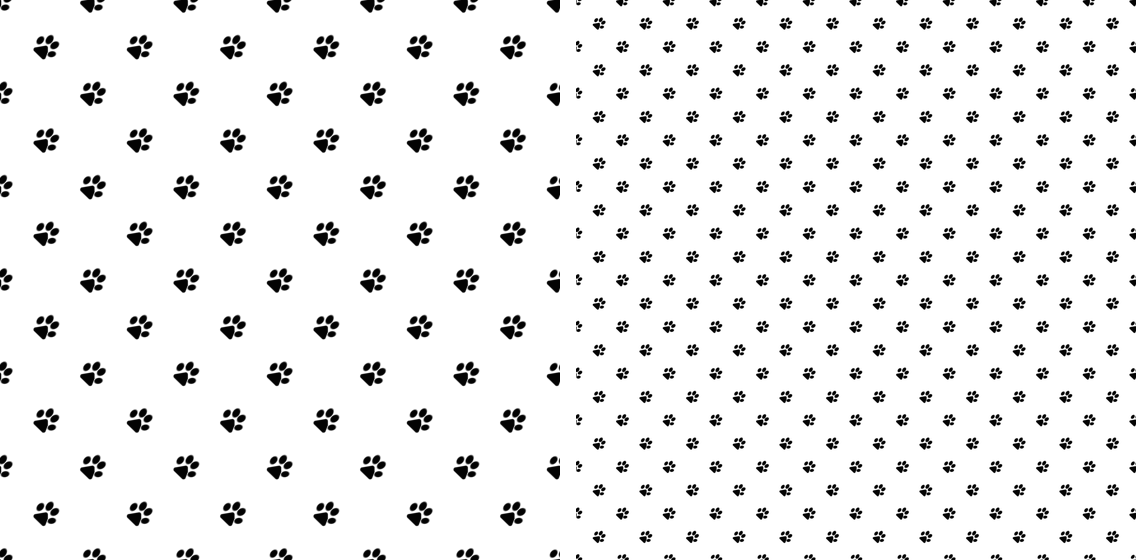
Left, the tile; right, the same tile 2 across and 2 down.
A three.js fragment shader for this pattern:

```glsl
// Small black paw prints, leaning left, on white in a staggered half-drop grid.
varying vec2 vUv;

const float REPEATS = 6.0;        // cells across and down, two paws per cell
const float CELL_UNITS = 192.0;   // paw drawing units per cell
const float EDGE_SOFTNESS = 1.7;  // half width of the soft edge, paw units
const vec3 PAPER = vec3(1.0);
const vec3 INK = vec3(0.01);

// Pad outline, counter-clockwise, before rounding
const vec2 PAD_LEFT = vec2(-22.5, -6.0);
const vec2 PAD_HEEL = vec2(-6.5, -21.5);
const vec2 PAD_SIDE = vec2(-2.0, -10.0);
const vec2 PAD_TOP = vec2(-2.0, -2.5);
const float PAD_ROUNDING = 4.5;

// Signed distance to a tilted ellipse, exact at its narrow sides
float toe(vec2 p, vec2 center, vec2 radii, float tilt) {
  float c = cos(tilt);
  float s = sin(tilt);
  p -= center;
  p = vec2(c * p.x + s * p.y, c * p.y - s * p.x);
  return (length(p / radii) - 1.0) * min(radii.x, radii.y);
}

// x: distance to the segment, y: positive on its outer (right) side
vec2 padEdge(vec2 p, vec2 a, vec2 b) {
  vec2 e = b - a;
  vec2 q = p - a;
  float t = clamp(dot(q, e) / dot(e, e), 0.0, 1.0);
  return vec2(length(q - e * t), q.x * e.y - q.y * e.x);
}

float pad(vec2 p) {
  vec2 a = padEdge(p, PAD_LEFT, PAD_HEEL);
  vec2 b = padEdge(p, PAD_HEEL, PAD_SIDE);
  vec2 c = padEdge(p, PAD_SIDE, PAD_TOP);
  vec2 d = padEdge(p, PAD_TOP, PAD_LEFT);
  float nearest = min(min(a.x, b.x), min(c.x, d.x));
  float outside = max(max(a.y, b.y), max(c.y, d.y));
  return (outside > 0.0 ? nearest : -nearest) - PAD_ROUNDING;
}

float paw(vec2 p) {
  float d = pad(p);
  d = min(d, toe(p, vec2(-13.0, 13.0), vec2(9.3, 6.4), 0.85));
  d = min(d, toe(p, vec2(6.0, 14.5), vec2(10.3, 6.9), 0.95));
  d = min(d, toe(p, vec2(16.5, 2.8), vec2(9.8, 6.9), 0.6));
  d = min(d, toe(p, vec2(10.5, -15.5), vec2(8.6, 6.0), 0.2));
  return d;
}

// Position within a wrapping cell, centered, in paw units
vec2 cellPoint(vec2 grid) {
  return (fract(grid) - 0.5) * CELL_UNITS;
}

void main() {
  vec2 grid = vUv * REPEATS;

  // One paw at the cell center, one shared by the cell corners
  float d = min(paw(cellPoint(grid)), paw(cellPoint(grid + 0.5)));

  float ink = 1.0 - smoothstep(-EDGE_SOFTNESS, EDGE_SOFTNESS, d);
  gl_FragColor = vec4(mix(PAPER, INK, ink), 1.0);
}
```
